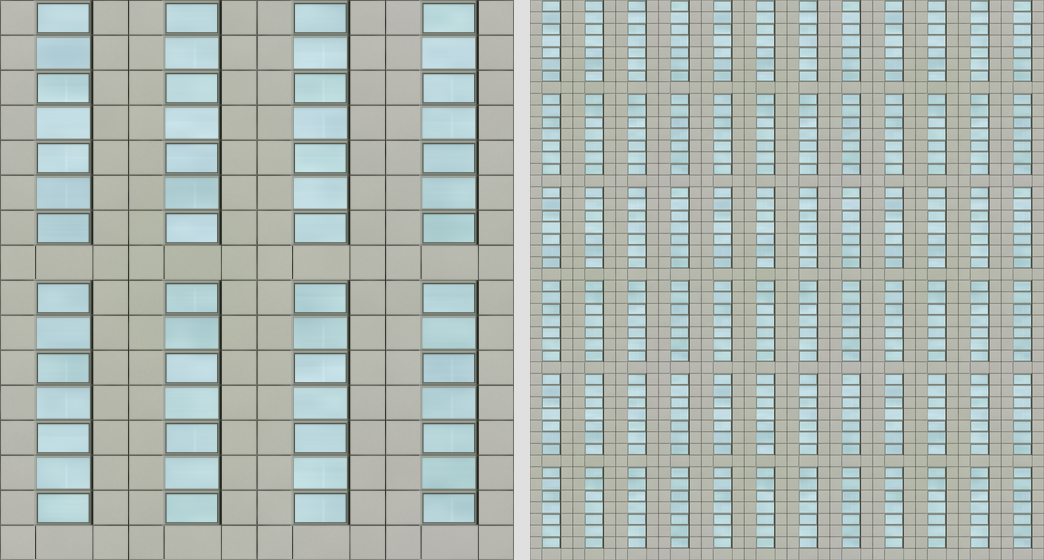
Left: one tile. Right: repeated 3 by 3.
This texture is drawn by a WebGL 2 fragment shader. Its source:

```glsl
#version 300 es
precision highp float;
// Tiling office facade: stone panels with four bays of tall window strips, sixteen floors.
uniform vec2 u_resolution;
out vec4 fragColor;

const vec2 BAY = vec2(176.0, 48.0);   // one bay by one floor, in facade units
const vec2 COUNT = vec2(4.0, 16.0);   // bays across, floors down

float hash(vec2 p) {
  vec3 a = fract(p.xyx * 0.1031);
  a += dot(a, a.yzx + 33.33);
  return fract((a.x + a.y) * a.z);
}

// Value noise that wraps after a whole number of cells
float noise(vec2 uv, vec2 cells) {
  vec2 p = uv * cells, i = floor(p), f = fract(p);
  f = f * f * (3.0 - 2.0 * f);
  vec2 a = mod(i, cells), b = mod(i + 1.0, cells);
  return mix(mix(hash(a), hash(vec2(b.x, a.y)), f.x),
             mix(hash(vec2(a.x, b.y)), hash(b), f.x), f.y);
}

// Box-filtered coverage of the interval lo..hi
float band(float x, float lo, float hi, float px) {
  return clamp((x - lo) / px + 0.5, 0.0, 1.0) - clamp((x - hi) / px + 0.5, 0.0, 1.0);
}

float box(vec2 p, vec2 lo, vec2 hi, vec2 px) {
  return band(p.x, lo.x, hi.x, px.x) * band(p.y, lo.y, hi.y, px.y);
}

vec3 wallColor(vec2 uv, vec2 id, vec2 q) {
  float part = step(48.0, q.x) + step(127.0, q.x);
  float panel = hash(vec2(id.x * 3.0 + part, id.y) + 5.0);
  // Greener mid-facade, greyer towards the right and the top and bottom edges
  float grey = 0.5 + 0.3 * cos(6.2832 * (uv.x - 0.85)) + 0.25 * cos(6.2832 * uv.y);
  vec3 wall = mix(vec3(0.708, 0.722, 0.662), vec3(0.722, 0.720, 0.695), grey);
  wall += 0.012 * (panel - 0.5) + 0.012 * (0.5 - q.y / BAY.y);
  wall += 0.012 * (noise(uv, vec2(20.0, 24.0)) - 0.5);
  return wall + 0.010 * (noise(uv, vec2(352.0, 384.0)) - 0.5);
}

vec3 glassColor(vec2 uv, vec2 id, vec2 q) {
  float pane = hash(id + 21.0), kind = hash(id + 57.0);
  float sky = 0.6 * noise(uv, vec2(7.0, 9.0)) + 0.4 * noise(uv, vec2(20.0, 32.0)) + 0.16 * pane;
  sky += 0.25 * (q.y / BAY.y - 0.5) * (kind - 0.3) - 0.12;
  vec3 glass = mix(vec3(0.645, 0.775, 0.800), vec3(0.795, 0.900, 0.915), sky);
  glass += (hash(id + 83.0) - 0.5) * vec3(0.014, -0.004, 0.022);
  // Reflected streak, half-drawn blind and faint slats
  float streak = exp(-pow((q.x - 91.0) / 1.5, 2.0)) * step(0.5, kind);
  glass += 0.028 * streak * smoothstep(4.0, 22.0, q.y);
  glass += 0.014 * smoothstep(22.0, 23.5, q.y) * step(0.75, pane);
  return glass + 0.010 * (noise(uv, vec2(8.0, 256.0)) - 0.5);
}

void main() {
  vec2 uv = gl_FragCoord.xy / u_resolution;
  uv.y = 1.0 - uv.y;
  vec2 px = COUNT * BAY / u_resolution;
  vec2 id = floor(uv * COUNT), q = fract(uv * COUNT) * BAY;
  vec2 edge = q - BAY * round(q / BAY);          // signed offset from the nearest bay edge
  float isWindow = 1.0 - step(6.5, mod(id.y, 8.0));
  float isFramed = 1.0 - mod(id.y, 2.0);
  vec3 joint = vec3(0.14, 0.15, 0.12), metal = vec3(0.53, 0.555, 0.515);

  vec3 col = wallColor(uv, id, q);

  // Soft shading beside the joints
  col *= 1.0 - 0.05 * exp(-min(abs(edge.x), abs(edge.y)) / 1.5);

  // Joints between panels: short of the strip on its left, fainter across it
  float strip = band(q.x, 46.0, 126.5, px.x);
  float wear = 0.72 + 0.2 * noise(uv, vec2(32.0, 48.0));
  float across = band(edge.y, -0.5, 0.9, px.y) * (1.0 - 0.5 * strip);
  float upright = band(edge.x, -0.7, 0.9, px.x);
  float blankSides = band(q.x, 48.0, 49.5, px.x) * band(q.y, 1.0, 47.0, px.y)
                   + 0.8 * band(q.x, 126.5, 128.0, px.x);
  col = mix(col, joint, wear * max(max(across, upright), blankSides * (1.0 - isWindow)));

  if (isWindow > 0.5) {
    // Metal surround with a pale left jamb and sills
    vec3 surround = mix(metal, vec3(0.66, 0.67, 0.63), band(q.x, 47.5, 49.6, px.x));
    surround = mix(surround, vec3(0.63, 0.64, 0.60), band(q.y, 1.2, 3.0, px.y));
    surround = mix(surround, vec3(0.33, 0.35, 0.31), 0.8 * band(edge.y, -0.6, 0.6, px.y));
    col = mix(col, surround, band(q.x, 47.5, 125.0, px.x));

    // Opening casements have a dark frame, fixed panes fill the floor
    float frame = box(q, vec2(50.8, 4.2), vec2(122.9, 45.5), px) * isFramed;
    col = mix(col, vec3(0.31, 0.33, 0.29), frame);
    vec2 lo = mix(vec2(50.4, 3.6), vec2(52.1, 5.8), isFramed);
    vec2 hi = mix(vec2(123.0, 46.0), vec2(121.4, 44.3), isFramed);
    vec3 glass = glassColor(uv, id, q);
    glass *= 1.0 - 0.06 * exp(-(q.y - lo.y) / 1.8);
    col = mix(col, glass, box(q, lo, hi, px));

    // Reveal on the right: grey inner edge, then deep shadow broken by the floor joints
    float slab = band(edge.y, -1.5, 2.0, px.y);
    col = mix(col, vec3(0.36, 0.38, 0.33), band(q.x, 123.6, 125.2, px.x));
    vec3 shadow = mix(joint * 0.9, vec3(0.28, 0.29, 0.25), 0.6 * slab);
    col = mix(col, shadow, band(q.x, 125.0, 127.8, px.x));
  }
  fragColor = vec4(clamp(col, 0.0, 1.0), 1.0);
}
```
